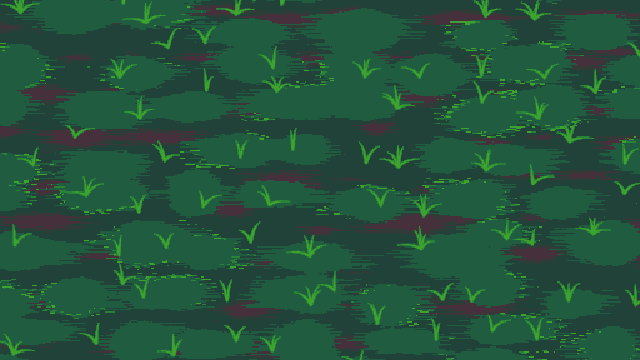
Write a Shadertoy shader that draws this texture.

```glsl
// Pixel-art meadow: streaky moss patches on dark soil with scattered grass tufts.

// Palette
const vec3 SOIL = vec3(0.13, 0.26, 0.22);
const vec3 MOSS = vec3(0.12, 0.36, 0.25);
const vec3 DUSK = vec3(0.20, 0.23, 0.22);
const vec3 PLUM = vec3(0.27, 0.19, 0.23);
const vec3 LEAF = vec3(0.16, 0.51, 0.22);
const vec3 GLOW = vec3(0.24, 0.64, 0.18);

// Layout, in art cells (the canvas is ROWS cells high)
const float ROWS = 288.0;
const vec2 MOSS_CELL = vec2(80.0, 36.0);
const vec2 MOSS_MIN = vec2(25.0, 10.5);
const vec2 MOSS_MAX = vec2(43.0, 18.0);
const vec2 PLUM_CELL = vec2(66.0, 32.0);
const vec2 PLUM_MIN = vec2(12.0, 3.5);
const vec2 PLUM_MAX = vec2(32.0, 9.0);
const vec2 TUFT_CELL = vec2(52.0, 37.0);
const float TUFT_SHARE = 0.87;
const float BLADE_REACH = 16.0;
const float BLADE_HEIGHT = 16.0;
const int BLADE_STEPS = 5;

float hash(vec2 p) {
    vec3 q = fract(p.xyx * 0.1031);
    q += dot(q, q.yzx + 33.33);
    return fract((q.x + q.y) * q.z);
}

vec2 hash2(vec2 p) {
    return vec2(hash(p + 17.3), hash(p + 71.9));
}

// Random value held along short horizontal dashes
float dashes(vec2 p, float len) {
    float shift = hash(vec2(p.y, 5.0)) * 9.0;
    return hash(vec2(floor(p.x / len + shift), p.y));
}

// Cellular field of flat ellipses with combed sides: x = distance, y = blob random
vec2 blobs(vec2 p, vec2 cell, vec2 rMin, vec2 rMax, float comb, float seed) {
    vec2 home = floor(p / cell);
    vec2 best = vec2(9.0, 0.0);
    float wobble = 0.07 * sin(p.x * 0.13 + seed) + 0.06 * sin(p.x * 0.07 - p.y * 0.21);
    for (int j = -1; j <= 1; j++)
    for (int i = -1; i <= 1; i++) {
        vec2 id = home + vec2(i, j);
        vec2 jitter = 0.2 + 0.6 * hash2(id + seed);
        jitter.x += 0.5 * mod(id.y, 2.0) - 0.25;
        vec2 radius = mix(rMin, rMax, hash2(id * 1.7 + seed + 40.0));
        vec2 q = (p - (id + jitter) * cell) / radius;
        float side = sign(q.x) * 3.0 + id.x * 7.0 + seed;
        float ragged = (hash(vec2(p.y, side)) - 0.5) * comb * min(q.x * q.x, 1.2);
        float d = length(q) + ragged + wobble;
        if (d < best.x) best = vec2(d, hash(id + seed + 9.0));
    }
    return best;
}

float segment(vec2 p, vec2 a, vec2 b) {
    vec2 ab = b - a;
    return length(p - a - ab * clamp(dot(p - a, ab) / dot(ab, ab), 0.0, 1.0));
}

// Tapered arching blade rooted at the origin; lean runs from -1 to 1
float blade(vec2 p, float lean, float size) {
    vec2 tip = vec2(lean * BLADE_REACH, mix(BLADE_HEIGHT, 3.5, lean * lean)) * size;
    vec2 bend = vec2(tip.x * 0.4, tip.y * 0.8 + 2.0 * abs(lean));
    vec2 from = vec2(0.0);
    float d = 99.0;
    for (int k = 1; k <= BLADE_STEPS; k++) {
        float t = float(k) / float(BLADE_STEPS);
        vec2 to = 2.0 * t * (1.0 - t) * bend + t * t * tip;
        d = min(d, segment(p, from, to) - mix(1.8, 0.75, t));
        from = to;
    }
    return d;
}

// Signed distance to the nearest blade of the scattered tufts
float tufts(vec2 p) {
    vec2 home = floor(p / TUFT_CELL);
    float d = 99.0;
    for (int j = -1; j <= 1; j++)
    for (int i = -1; i <= 1; i++) {
        vec2 id = home + vec2(i, j);
        if (hash(id + 3.0) > TUFT_SHARE) continue;
        vec2 root = (id + 0.1 + 0.8 * hash2(id + 23.0)) * TUFT_CELL;
        vec2 q = p - root;
        if (abs(q.x) > 24.0 || abs(q.y - 8.0) > 18.0) continue;
        float pick = hash(id + 51.0);
        float count = 2.0 + floor(pick * pick * 4.0);
        for (float n = 0.0; n < count; n++) {
            vec2 r = hash2(id * 3.1 + n * 11.0);
            float lean = mix(-1.05, 1.05, (n + r.x) / count);
            d = min(d, blade(q, lean, mix(0.75, 1.15, r.y)));
        }
    }
    return d;
}

void mainImage(out vec4 fragColor, in vec2 fragCoord) {
    vec2 p = floor(fragCoord / iResolution.y * ROWS) + 0.5;
    float dash = dashes(p, 5.0);

    // Soil with plum shadows
    vec2 plum = blobs(p, PLUM_CELL, PLUM_MIN, PLUM_MAX, 1.1, 130.0);
    float shade = plum.x + 0.35 * (dash - 0.5) + 0.6 * step(0.75, plum.y);
    vec3 color = shade < 0.72 ? PLUM : shade < 1.05 ? DUSK : SOIL;

    // Moss patches with combed edges and lit rims
    vec2 moss = blobs(p, MOSS_CELL, MOSS_MIN, MOSS_MAX, 0.6, 60.0);
    float edge = moss.x + 0.12 * (dash - 0.5);
    if (edge < 1.0) color = MOSS;
    float sunny = step(0.5, moss.y) * step(0.0, sin(p.x * 0.05 + p.y * 0.11 + moss.y * 40.0));
    float rim = sunny * step(abs(edge - 0.98), 0.13);
    float spark = dashes(p + 400.0, 4.0);
    if (rim * spark > 0.72) color = LEAF;
    if (rim * spark > 0.87) color = GLOW;

    // Grass blades: leaf body, glowing core
    float grass = tufts(p);
    color = mix(color, LEAF, 1.0 - smoothstep(-0.2, 0.2, grass));
    color = mix(color, GLOW, 1.0 - smoothstep(-0.9, -0.5, grass));

    fragColor = vec4(color, 1.0);
}
```
